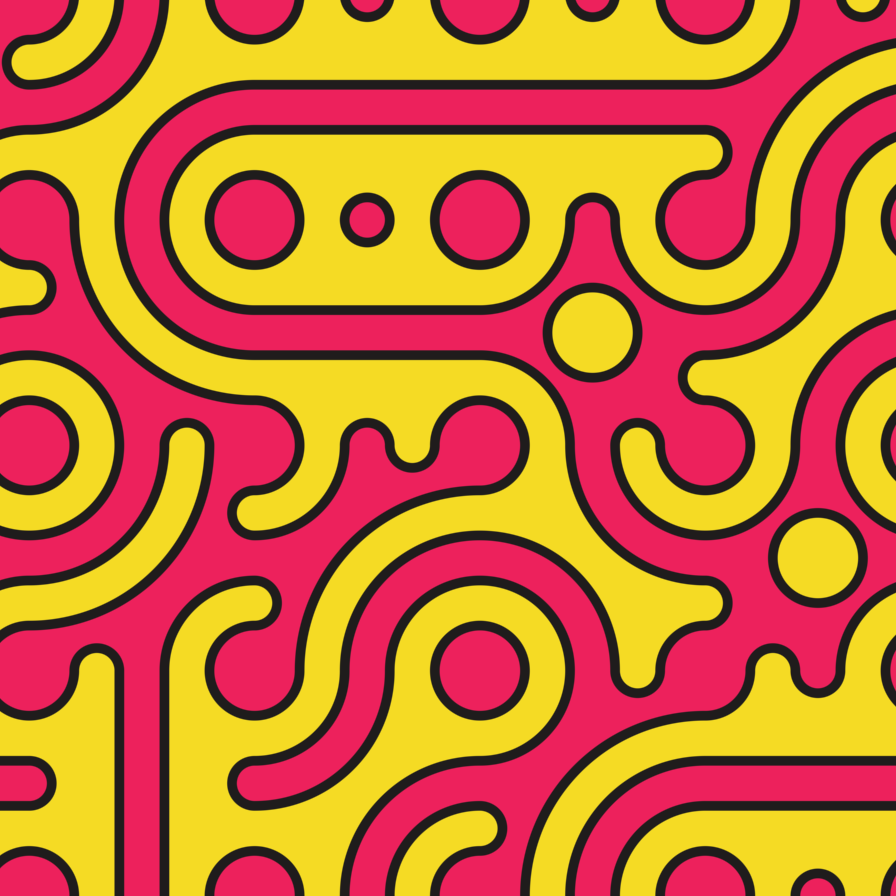
Reproduce this pattern procedurally as a Shadertoy shader.

```glsl
// Outlined two-colour Truchet maze: every tile edge is crossed at 0.2, 0.4, 0.6
// and 0.8 of its length, so four tile kinds join freely in any quarter turn.
// Each curve is a signed distance that swaps the fill colour on its inner side.

#define CELL     0.2515                  // tile side, in canvas heights
#define SHIFT    vec2(0.0326, 0.0)       // position of the first lattice corner
#define BAND     0.2                     // band width, in tiles
#define STROKE   0.043                   // outline width, in tiles
#define SOFTNESS 0.9                     // half width of the smoothed edge, in pixels
#define SEED     17.0
#define YELLOW   vec3(0.96, 0.86, 0.14)
#define RED      vec3(0.93, 0.13, 0.36)
#define INK      vec3(0.12, 0.11, 0.11)

float hash(vec2 p) {
    vec3 q = fract(vec3(p.xyx) * 0.1031 + SEED * 0.137);
    q += dot(q, q.yzx + 33.33);
    return fract((q.x + q.y) * q.z);
}

// Adds one curve: keeps the nearest outline and flips the sign inside it.
void addCurve(inout float field, float dist) {
    float side = dist < 0.0 ? -1.0 : 1.0;
    field = side * sign(field) * min(abs(field), abs(dist));
}

void addCircle(inout float field, vec2 p, vec2 centre, float radius) {
    addCurve(field, length(p - centre) - radius);
}

// Shuffles the 16 tiles of a 4 by 4 block, which fixes the share of each kind.
int shuffledRank(ivec2 cell) {
    int k = ((cell.x + cell.y) & 3) + 4 * (cell.y & 3);
    k = (7 * k + 3) & 15;
    k ^= k >> 2;
    return (5 * k + 2) & 15;
}

// Quarter turns about the tile centre.
vec2 turnTile(vec2 p, int turns) {
    p -= 0.5;
    for (int i = 0; i < turns; i++) p = vec2(-p.y, p.x);
    return p + 0.5;
}

// Signed field of one tile: positive is yellow, negative is red.
float tileField(vec2 p, int rank) {
    bool straight = rank < 5;
    bool swirl = !straight && rank < 10;
    bool wave = rank >= 10 && rank < 14;
    bool dot3 = rank >= 14;

    float field = straight || wave ? 1.0 : -1.0;

    // Number of concentric arcs at corners (0,0), (1,0), (0,1), (1,1)
    ivec4 arcs = straight ? ivec4(1)
               : swirl    ? ivec4(4, 0, 0, 2)
               : wave     ? ivec4(3, 1, 1, 3)
                          : ivec4(2, 2, 2, 0);
    for (int c = 0; c < 4; c++) {
        vec2 corner = vec2(c & 1, c >> 1);
        for (int i = 1; i <= arcs[c]; i++)
            addCircle(field, p, corner, BAND * float(i));
    }

    // Middle of the tile: a straight band or a dot
    if (straight) addCurve(field, abs(p.y - 0.5) - 0.5 * BAND);
    if (dot3) addCircle(field, p, vec2(0.5), BAND);

    // Round caps close the crossings that no arc has used
    if (!wave) {
        float along = straight ? 0.5 : swirl ? 1.5 * BAND : 3.5 * BAND;
        addCircle(field, p, vec2(along, 1.0), 0.5 * BAND);
        addCircle(field, p, straight ? vec2(along, 0.0) : vec2(1.0, along), 0.5 * BAND);
    }
    return field;
}

void mainImage(out vec4 fragColor, in vec2 fragCoord) {
    vec2 grid = (fragCoord / iResolution.y - SHIFT) / CELL;
    vec2 cell = floor(grid);

    // Straight bands lie flat except one in the block; other kinds turn freely
    int rank = shuffledRank(ivec2(cell));
    int turns = rank < 5 ? int(rank == 1) : int(4.0 * hash(cell + 8.0));
    float field = tileField(turnTile(grid - cell, turns), rank);

    // Fill, then outline
    float soft = SOFTNESS / (iResolution.y * CELL);
    vec3 fill = field > 0.0 ? YELLOW : RED;
    float fillShare = smoothstep(-soft, soft, abs(field) - 0.5 * STROKE);
    fragColor = vec4(mix(INK, fill, fillShare), 1.0);
}
```
